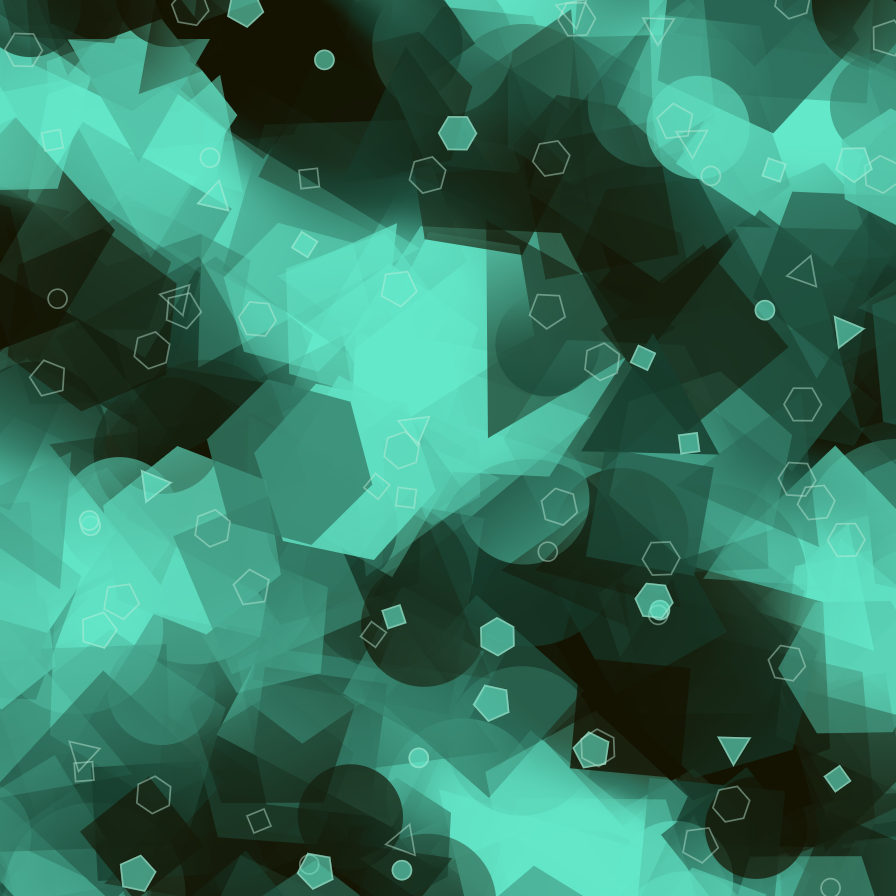
Reproduce this background procedurally as a WebGL 1 fragment shader.

```glsl
precision highp float;
// Translucent teal polygons and discs over dark bands, sprinkled with small outlined shapes.

uniform vec2 u_resolution;

const vec3 BROWN = vec3(0.08, 0.075, 0.005);
const vec3 GREEN = vec3(0.085, 0.24, 0.18);
const vec3 TEAL = vec3(0.39, 0.91, 0.79);
const vec3 LINE_COLOR = vec3(0.76, 0.93, 0.85);

const int PANEL_COUNT = 300;
const float PANEL_LARGE = 0.17;
const float PANEL_SMALL = 0.085;
const float PANEL_MARGIN = 0.12;
const float PANEL_TONE_SPREAD = 0.62;

const int MARK_COUNT = 80;
const float MARK_RADIUS = 0.022;
const float MARK_DISC_RADIUS = 0.0115;
const float LINE_WIDTH = 0.0019;
const float LINE_ALPHA = 0.45;

const float BAND_PERIOD = 0.47;
const float BAND_OFFSET = 0.62;
const float BAND_SLOPE = 0.55;
const float BAND_STRENGTH = 0.44;
const float NOISE_SCALE = 3.6;
const float NOISE_STRENGTH = 1.1;

const float PI = 3.14159;
const float DISC = 7.0; // side count that stands for a circle

vec4 hash4(float n) {
    vec4 p = fract(n * vec4(0.1031, 0.1030, 0.0973, 0.1099));
    p += dot(p, p.wzxy + 33.33);
    return fract((p.xxyz + p.yzzw) * p.zywx);
}

vec2 gradientAt(vec2 cell) {
    float angle = 2.0 * PI * hash4(cell.x * 7.31 + cell.y * 41.7 + 311.0).x;
    return vec2(cos(angle), sin(angle));
}

float gradientNoise(vec2 p) {
    vec2 i = floor(p);
    vec2 f = p - i;
    vec2 w = f * f * f * (f * (f * 6.0 - 15.0) + 10.0);
    vec2 e = vec2(1.0, 0.0);
    float low = mix(dot(gradientAt(i), f), dot(gradientAt(i + e), f - e), w.x);
    float high = mix(dot(gradientAt(i + e.yx), f - e.yx), dot(gradientAt(i + 1.0), f - 1.0), w.x);
    return mix(low, high, w.y);
}

// Light and dark diagonal bands broken up by noise.
float toneAt(vec2 p) {
    float phase = (p.y + BAND_SLOPE * p.x - BAND_OFFSET) / BAND_PERIOD;
    return 0.5 - BAND_STRENGTH * cos(2.0 * PI * phase)
        + NOISE_STRENGTH * gradientNoise(p * NOISE_SCALE);
}

vec3 ramp(float tone) {
    vec3 dark = mix(BROWN, GREEN, smoothstep(0.08, 0.36, tone));
    return mix(dark, TEAL, smoothstep(0.3, 1.0, tone));
}

vec2 rotate(vec2 p, float angle) {
    float c = cos(angle);
    float s = sin(angle);
    return vec2(c * p.x - s * p.y, s * p.x + c * p.y);
}

// Regular polygon with the given circumradius, or a circle.
float shapeDistance(vec2 p, float sides, float radius) {
    if (sides > DISC - 0.5) return length(p) - radius;
    float sector = 2.0 * PI / sides;
    float angle = atan(p.y, p.x);
    float toSide = angle - sector * floor(angle / sector + 0.5);
    return cos(toSide) * length(p) - radius * cos(PI / sides);
}

void main() {
    float side = min(u_resolution.x, u_resolution.y);
    vec2 uv = gl_FragCoord.xy / side;
    vec2 extent = u_resolution / side;
    float pixel = 1.0 / side;
    vec3 color = ramp(toneAt(uv));

    // Large panels, shrinking toward the front; some fade along one axis.
    for (int i = 0; i < PANEL_COUNT; i++) {
        float id = float(i);
        vec4 place = hash4(id + 17.3);
        vec4 look = hash4(id * 1.37 + 523.7);
        vec2 center = mix(vec2(-PANEL_MARGIN), extent + PANEL_MARGIN, place.xy);
        float sides = floor(3.0 + 5.0 * place.z);
        float radius = mix(PANEL_LARGE, PANEL_SMALL, id / float(PANEL_COUNT));
        radius *= sides > DISC - 0.5 ? 0.65 : mix(0.7, 1.1, look.x);
        vec2 p = uv - center;
        if (dot(p, p) < radius * radius * 1.1) {
            p = rotate(p, 2.0 * PI * place.w);
            float cover = clamp(0.5 - shapeDistance(p, sides, radius) / pixel, 0.0, 1.0);
            float fade = clamp(0.5 + 0.6 * p.y / radius, 0.0, 1.0);
            float alpha = mix(0.25, 0.85, look.y) * mix(fade, 1.0, step(0.55, look.z));
            float tone = toneAt(center) + PANEL_TONE_SPREAD * (look.w - 0.5);
            color = mix(color, ramp(tone), cover * alpha);
        }
    }

    // Small marks: thin pale outlines, a few of them filled.
    for (int i = 0; i < MARK_COUNT; i++) {
        float id = float(i);
        vec4 look = hash4(id + 901.9);
        vec4 jitter = hash4(id * 1.71 + 77.1);
        vec2 center = fract(id * vec2(0.7549, 0.5698) + 0.16 * jitter.xy) * extent;
        float sides = floor(3.0 + 5.0 * look.x);
        float radius = sides > DISC - 0.5 ? MARK_DISC_RADIUS : MARK_RADIUS;
        if (sides == 4.0) radius *= 0.72;
        vec2 p = uv - center;
        if (dot(p, p) < radius * radius * 1.4) {
            float d = shapeDistance(rotate(p, 2.0 * PI * look.y), sides, radius);
            float cover = clamp(0.5 - d / pixel, 0.0, 1.0);
            float edge = abs(d + 0.5 * LINE_WIDTH) - 0.5 * LINE_WIDTH;
            float outline = clamp(0.5 - edge / pixel, 0.0, 1.0);
            float fill = look.z > 0.72 ? 0.6 : 0.05 * look.w;
            color = mix(color, TEAL, cover * fill);
            color = mix(color, LINE_COLOR, outline * LINE_ALPHA);
        }
    }

    gl_FragColor = vec4(color, 1.0);
}
```
